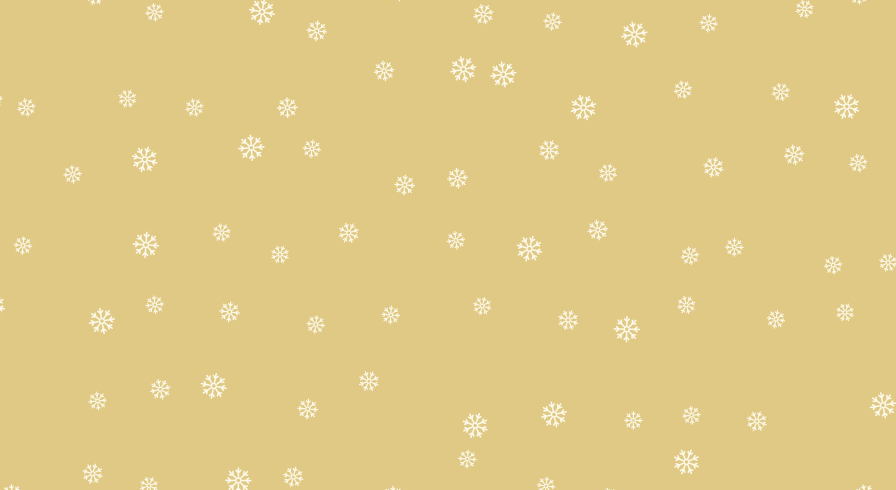
Give the GLSL for this pattern, as a Shadertoy shader.

```glsl
// Scattered small cream snowflakes with eight forked arms on a flat sand-gold ground.

const vec3 SAND  = vec3(0.88, 0.79, 0.52);
const vec3 CREAM = vec3(0.99, 0.98, 0.93);

const float CELL = 0.16;        // grid spacing, in canvas heights
const float JITTER = 0.64;      // share of a cell the centres wander over
const float SECTOR = 0.785398;  // angle between neighbouring arms

vec3 hash3(vec2 p) {
    vec3 q = fract(vec3(p.xyx) * vec3(0.1031, 0.1030, 0.0973));
    q += dot(q, q.yxz + 33.33);
    return fract((q.xxy + q.yzz) * q.zyx);
}

float segmentDistance(vec2 p, vec2 a, vec2 b) {
    vec2 ab = b - a;
    float t = clamp(dot(p - a, ab) / dot(ab, ab), 0.0, 1.0);
    return length(p - a - ab * t);
}

// Distance to the centre lines of a flake of unit radius.
float flakeDistance(vec2 p, float turn) {
    float radius = length(p);
    float angle = atan(p.y, p.x + 1e-6) + turn;
    angle = abs(mod(angle + 0.5 * SECTOR, SECTOR) - 0.5 * SECTOR);
    vec2 arm = radius * vec2(cos(angle), sin(angle));

    float ring = abs(radius - 0.19);
    float spoke = segmentDistance(arm, vec2(0.30, 0.0), vec2(0.95, 0.0));
    float fork = segmentDistance(arm, vec2(0.58, 0.0), vec2(0.78, 0.18));
    return min(ring, min(spoke, fork));
}

// Three sizes: many small, some medium, a few large.
float flakeRadius(float pick) {
    return pick < 0.45 ? 0.0190 : pick < 0.76 ? 0.0212 : 0.0268;
}

// Coverage of the one flake in this cell; the jitter keeps it inside.
float flakeLayer(vec2 p, float pixel) {
    vec2 grid = p / CELL + vec2(0.3, 0.4);
    float row = floor(grid.y);
    grid.x += hash3(vec2(row, 7.0)).x;   // slide each row to break up columns
    vec2 cell = floor(grid);

    vec3 place = hash3(cell + 19.0);
    vec3 style = hash3(cell + 83.0);
    vec2 local = (grid - cell - 0.5 - JITTER * (place.xy - 0.5)) * CELL;

    float radius = flakeRadius(style.x);
    float dist = flakeDistance(local / radius, style.y * SECTOR) * radius;
    float halfWidth = 0.057 * radius;
    return clamp(0.5 + (halfWidth - dist) / pixel, 0.0, 1.0);
}

void mainImage(out vec4 fragColor, in vec2 fragCoord) {
    float pixel = 1.0 / iResolution.y;

    // Average four samples so the hairline arms stay smooth.
    float coverage = 0.0;
    for (int i = 0; i < 4; i++) {
        vec2 shift = vec2(i % 2, i / 2) * 0.5 - 0.25;
        coverage += 0.25 * flakeLayer((fragCoord + shift) * pixel, 0.5 * pixel);
    }
    fragColor = vec4(mix(SAND, CREAM, coverage), 1.0);
}
```
